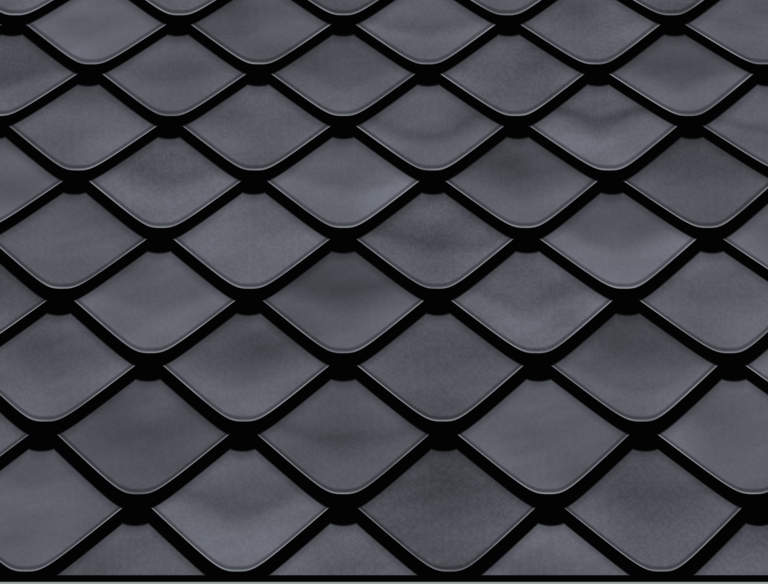
Write a Shadertoy shader that draws this texture.

```glsl
const float CenterX = 0.447;          // vanishing column, share of width
const float TileWidth = 0.3647;       // tile spacing at the lower edge
const float Narrowing = 0.0863;       // loss of spacing per unit of height
const float FirstRow = 2.7547;        // inverse spacing at row zero
const float RowStep = 0.0896;         // inverse spacing gained per row
const float EdgeSlope = 2.38;         // steepness of the lower tile edges
const float TipRound = 0.213;         // rounding of the lower tip
const float ShadowDepth = 0.19;       // shadow under each edge, in rows
const float TopCut = 1.61;            // where the tip shadow trims a tile
const float RimOffset = 0.0022;
const float RimWidth = 0.0014;
const float EaveHeight = 0.015;
const vec3 Black = vec3(0.010, 0.010, 0.012);
const vec3 FaceDark = vec3(0.225, 0.235, 0.255);
const vec3 FaceLight = vec3(0.475, 0.488, 0.530);
const vec3 RimColor = vec3(0.56, 0.57, 0.60);
const vec3 EaveColor = vec3(0.62, 0.65, 0.63);

float hash(vec2 p) {
    return fract(sin(dot(p, vec2(127.1, 311.7))) * 43758.5453);
}

float noise(vec2 p) {
    vec2 i = floor(p), f = fract(p);
    f = f * f * (3.0 - 2.0 * f);
    return mix(mix(hash(i), hash(i + vec2(1, 0)), f.x),
               mix(hash(i + vec2(0, 1)), hash(i + vec2(1, 1)), f.x), f.y);
}

// Column shift of a row: alternate rows sit half a tile apart
float rowShift(float row) {
    return 0.5 - 0.5 * mod(row, 2.0);
}

// Signed horizontal offset from the nearest tile axis of a row
float axisOffset(float u, float row) {
    return fract(u - rowShift(row) + 0.5) - 0.5;
}

// Height of a row's scalloped lower edge
float lowerEdge(float u, float row) {
    float x = EdgeSlope * abs(axisOffset(u, row));
    return row + pow(x * x * x + TipRound * TipRound * TipRound, 1.0 / 3.0) - TipRound;
}

// Brightness of a tile face: soft chevron sheen, dents and grain
float faceTone(vec2 q, vec2 id, vec2 p) {
    float shade = hash(id), sheen = hash(id + 17.3);
    float dent = hash(id + 41.7), grain = hash(id + 73.1);
    float cloud = noise(q * vec2(4.0, 2.2) + id * 7.3) - 0.5;
    float chevron = q.y - 1.3 * sqrt(q.x * q.x + 0.006) + 0.3 * cloud;
    float tone = 0.50 + 0.34 * (shade - 0.5) + 0.30 * cloud;
    tone += mix(0.08, 0.40, sheen * sheen) * (smoothstep(0.85, 0.30, chevron) - 0.5);
    float crease = (chevron - 0.45 - 0.25 * shade) / 0.13;
    tone -= 0.28 * dent * dent * dent * exp(-crease * crease);
    tone += 0.12 * q.x * (sheen - 0.3);
    float streak = noise(vec2(p.x * 18.0 + p.y * 12.0, p.y * 70.0 - p.x * 20.0));
    tone += 0.07 * (streak - 0.5);
    return tone + mix(0.05, 0.17, grain) * (noise(p * 260.0) - 0.5);
}

void mainImage(out vec4 fragColor, in vec2 fragCoord) {
    vec2 p = fragCoord / iResolution.y;
    float px = 1.0 / iResolution.y;

    // Perspective roof plane: u counts tiles across, v counts rows up
    float spacing = TileWidth - Narrowing * p.y;
    float u = (p.x - CenterX * iResolution.x * px) / spacing;
    float v = (1.0 / spacing - FirstRow) / RowStep;
    float toCanvas = 0.8 * RowStep * spacing * spacing / Narrowing;

    // Uppermost row covering this point
    float row = floor(v);
    if (v < lowerEdge(u, row)) row -= 1.0;
    vec2 q = vec2(axisOffset(u, row), v - row);
    vec2 id = vec2(floor(u - rowShift(row) + 0.5), row);

    // Distances to the tile's own edge and to the shadow above it
    float shadowLine = min(lowerEdge(u, row + 1.0) - ShadowDepth,
                           row + TopCut + 8.0 * q.x * q.x);
    float inside = (v - lowerEdge(u, row)) * toCanvas;
    float lit = (shadowLine - v) * toCanvas;

    // Face, darkened towards the shadow and along the groove
    vec3 color = mix(FaceDark, FaceLight, clamp(faceTone(q, id, p), -0.2, 1.15));
    color *= mix(0.80, 1.0, smoothstep(0.0, 0.018, lit));
    color *= 1.0 - 0.30 * (1.0 - smoothstep(0.0, 0.003 + px, abs(inside - 0.006)));

    // Worn bright rim on the lower edge
    float rim = 1.0 - smoothstep(0.0, RimWidth + px, abs(inside - RimOffset));
    float wear = 0.25 + 0.6 * noise(vec2(u * 9.0, row * 5.0));
    color = mix(color, RimColor, rim * wear);

    float visible = smoothstep(0.0, 1.5 * px, inside)
                  * smoothstep(-0.5 * px, 0.002 + px, lit);
    color = mix(Black, color, visible);

    // Dark eave with a pale strip beneath
    color = mix(Black, color, smoothstep(-px, px, p.y - EaveHeight));
    color = mix(EaveColor, color, smoothstep(-px, px, p.y - 0.25 * EaveHeight));
    fragColor = vec4(color, 1.0);
}
```
